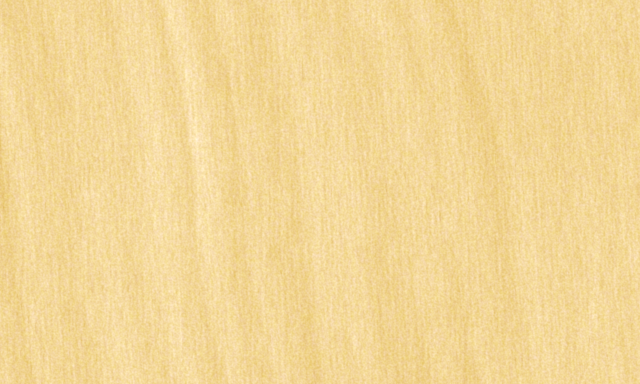
A Shadertoy shader for this texture:

```glsl
// Pale birch veneer: soft slanted growth bands, fine upright fibres and speckled grain.

const vec3 DARK_WOOD  = vec3(0.902, 0.762, 0.435);
const vec3 LIGHT_WOOD = vec3(0.985, 0.895, 0.695);
const vec3 HUE_SHIFT  = vec3(0.002, -0.010, 0.075); // golden to pinkish cream
const vec3 PORE_TINT  = vec3(0.045, 0.075, 0.120);
const float MEAN_TONE      = 0.595;
const float BAND_COUNT     = 6.5;   // growth bands per canvas height
const float BAND_SLANT     = 0.20;
const float FIBRE_SLANT    = 0.05;
const float BAND_CONTRAST  = 0.36;
const float CLOUD_CONTRAST = 0.18;
const float FIBRE_CONTRAST = 0.42;
const float GRAIN_CONTRAST = 0.56;

// Pseudo-random unit gradient for a lattice cell
vec2 cellGradient(vec2 cell) {
    uvec2 q = uvec2(ivec2(cell) + 32768);
    uint h = q.x * 1597334677u ^ q.y * 3812015801u;
    h = (h ^ (h >> 15)) * 2246822519u;
    h = (h ^ (h >> 13)) * 3266489917u;
    h ^= h >> 16;
    float angle = float(h & 65535u) * 6.28318 / 65536.0;
    return vec2(cos(angle), sin(angle));
}

// Gradient noise, about -0.7 to 0.7
float noise(vec2 p) {
    vec2 i = floor(p), f = p - i;
    vec2 u = f * f * f * (f * (f * 6.0 - 15.0) + 10.0);
    float a = dot(cellGradient(i), f);
    float b = dot(cellGradient(i + vec2(1, 0)), f - vec2(1, 0));
    float c = dot(cellGradient(i + vec2(0, 1)), f - vec2(0, 1));
    float d = dot(cellGradient(i + vec2(1, 1)), f - vec2(1, 1));
    return mix(mix(a, b, u.x), mix(c, d, u.x), u.y);
}

// Growth bands: each darkens slowly to the right, then turns pale over a short edge
float growthBands(vec2 p) {
    float across = p.x + BAND_SLANT * p.y + 0.018 * sin(5.5 * p.y + 0.8);
    across += 0.05 * noise(p * vec2(1.6, 1.1) + 4.3);
    across += 0.004 * noise(p * vec2(24.0, 5.0));
    float phase = across * BAND_COUNT + 0.9 * noise(vec2(across * 3.1, 7.4));
    float f = fract(phase);
    float profile = 0.5 - smoothstep(0.1, 0.8, f) + smoothstep(0.8, 1.0, f);
    float strength = 0.55 + 0.8 * noise(vec2(across * 4.0, p.y * 1.3 + 20.0));
    strength *= mix(1.0, 0.6, smoothstep(0.9, 1.3, p.x));
    float streaks = noise(vec2(across * 17.0, p.y * 0.9 + 31.0));
    return profile * strength + 0.5 * streaks;
}

// Long thin fibres in several widths
float fibres(vec2 p) {
    p.x += 0.003 * noise(p * vec2(9.0, 4.0) + 50.0);
    return 0.25 * noise(p * vec2(43.0, 2.5) + 11.3)
         + 0.40 * noise(p * vec2(87.0, 6.0) + 23.7)
         + 0.65 * noise(p * vec2(137.0, 13.0) + 37.1);
}

// Fine speckle, slightly drawn out along the fibres
float grain(vec2 p) {
    vec2 turned = mat2(0.83, 0.56, -0.56, 0.83) * p;
    vec2 crossed = mat2(0.92, -0.39, 0.39, 0.92) * p;
    return 0.50 * noise(p * vec2(131.0, 56.0) + 61.9)
         + 0.55 * noise(turned * 137.0 + 83.3)
         + 0.55 * noise(crossed * 197.0 + 29.6);
}

// Sparse short dark pores
float pores(vec2 p) {
    float mark = noise(p * vec2(118.0, 27.0) + 97.7);
    float patches = 0.6 + 0.8 * noise(p * 5.0 + 9.1);
    return smoothstep(0.30, 0.60, mark) * patches;
}

void mainImage(out vec4 fragColor, in vec2 fragCoord) {
    vec2 p = fragCoord / iResolution.y;
    vec2 along = vec2(p.x + FIBRE_SLANT * p.y, p.y);

    // Light and dark structure
    float tone = MEAN_TONE;
    tone += BAND_CONTRAST * growthBands(p);
    tone += CLOUD_CONTRAST * noise(p * vec2(2.3, 1.4) + 15.6);
    tone += FIBRE_CONTRAST * fibres(along);
    tone += GRAIN_CONTRAST * grain(along);

    // Independent drift between golden and creamy hues
    float hue = 0.5 * noise(along * vec2(61.0, 19.0) + 71.2)
              + 0.9 * noise(along * vec2(113.0, 83.0) + 45.8);

    vec3 wood = mix(DARK_WOOD, LIGHT_WOOD, tone);
    wood += HUE_SHIFT * hue;
    wood -= PORE_TINT * pores(along) * 0.7;
    fragColor = vec4(clamp(wood, 0.0, 1.0), 1.0);
}
```
